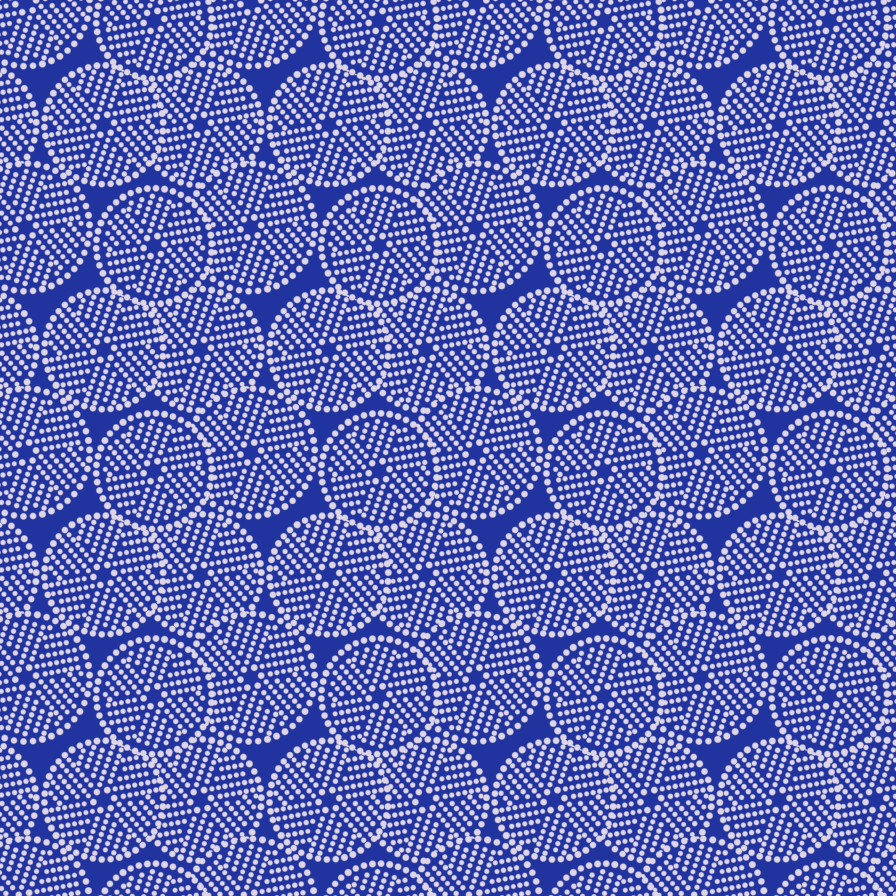
This pattern is drawn by a Shadertoy shader. Its source:

```glsl
// Overlapping dotted wheels on deep blue, each a pinwheel of six wedges of dot rows.
#define TILES 3.98
#define GROUND vec3(0.13, 0.20, 0.62)
#define DOT_COLOR vec3(0.87, 0.84, 0.90)
#define RIM_DOTS 42.0
#define RIM_DOT_RADIUS 0.0148
#define ROW_DOT_RADIUS 0.0113
#define DOT_SPACING vec2(0.0295, 0.0395)
#define HUB_RADIUS 0.047
#define WEDGE_TURN 0.19
#define WEDGE_GAP 0.021
#define SIZE_VARIATION 0.12

const float TAU = 6.2831853;
const float SECTOR = TAU / 6.0;

float hash(vec2 p) {
    return fract(sin(dot(p, vec2(127.1, 311.7))) * 4375.85);
}

// Dot radius with a slight hand-made irregularity
float variedRadius(float radius, vec2 id) {
    return radius * (1.0 + SIZE_VARIATION * (hash(id) - 0.5));
}

// Distance to a circle of evenly spaced dots
float dotRing(vec2 p, float ringRadius, float count, float dotRadius) {
    float stepAngle = TAU / count;
    float id = mod(round((atan(p.y, p.x) - WEDGE_TURN) / stepAngle), count);
    float angle = id * stepAngle + WEDGE_TURN;
    vec2 center = ringRadius * vec2(cos(angle), sin(angle));
    return length(p - center) - variedRadius(dotRadius, vec2(id, count));
}

// Distance to the dot rows of one wedge, parallel to its first edge
float wedgeRows(vec2 p, float wedge, float wheelRadius) {
    float angle = wedge * SECTOR + WEDGE_TURN;
    float c = cos(angle), s = sin(angle);
    vec2 local = vec2(c * p.x + s * p.y, c * p.y - s * p.x);
    vec2 id = round(local / DOT_SPACING);
    vec2 center = id * DOT_SPACING;
    float reach = length(center);
    float toFarEdge = center.x * sin(SECTOR) - center.y * cos(SECTOR);
    bool inWedge = id.y > -0.5 && toFarEdge > WEDGE_GAP;
    bool inWheel = reach > HUB_RADIUS + 0.022 && reach < wheelRadius - 0.022;
    if (!inWedge || !inWheel) return 1.0;
    return length(local - center) - variedRadius(ROW_DOT_RADIUS, id + 9.0 * mod(wedge, 6.0));
}

float wheelDots(vec2 p, float radius) {
    float rim = dotRing(p, radius, RIM_DOTS, RIM_DOT_RADIUS);
    float hub = dotRing(p, HUB_RADIUS, 6.0, RIM_DOT_RADIUS);
    // The first row of the next wedge straddles the shared edge
    float wedge = floor((atan(p.y, p.x) - WEDGE_TURN) / SECTOR);
    float rows = min(wedgeRows(p, wedge, radius), wedgeRows(p, wedge + 1.0, radius));
    return min(rows, min(rim, hub));
}

void mainImage(out vec4 fragColor, in vec2 fragCoord) {
    // Tile units, measured from the top left corner
    vec2 p = (fragCoord - vec2(0.0, iResolution.y)) / iResolution.y * TILES;
    float edge = 0.9 * TILES / iResolution.y;

    // Wheels of one tile, back to front: center and radius
    vec3 wheels[4] = vec3[4](
        vec3(0.891, -0.554, 0.270),
        vec3(1.114, -1.010, 0.284),
        vec3(0.461, -0.554, 0.264),
        vec3(0.684, -1.093, 0.257));

    float ink = 0.0;
    for (int i = 0; i < 4; i++) {
        vec2 local = p - wheels[i].xy;
        local -= round(local);
        float radius = wheels[i].z;
        // Each wheel hides what lies beneath it, then adds its own dots
        ink *= smoothstep(-edge, edge, length(local) - radius);
        ink = max(ink, smoothstep(edge, -edge, wheelDots(local, radius)));
    }

    fragColor = vec4(mix(GROUND, DOT_COLOR, ink), 1.0);
}
```
